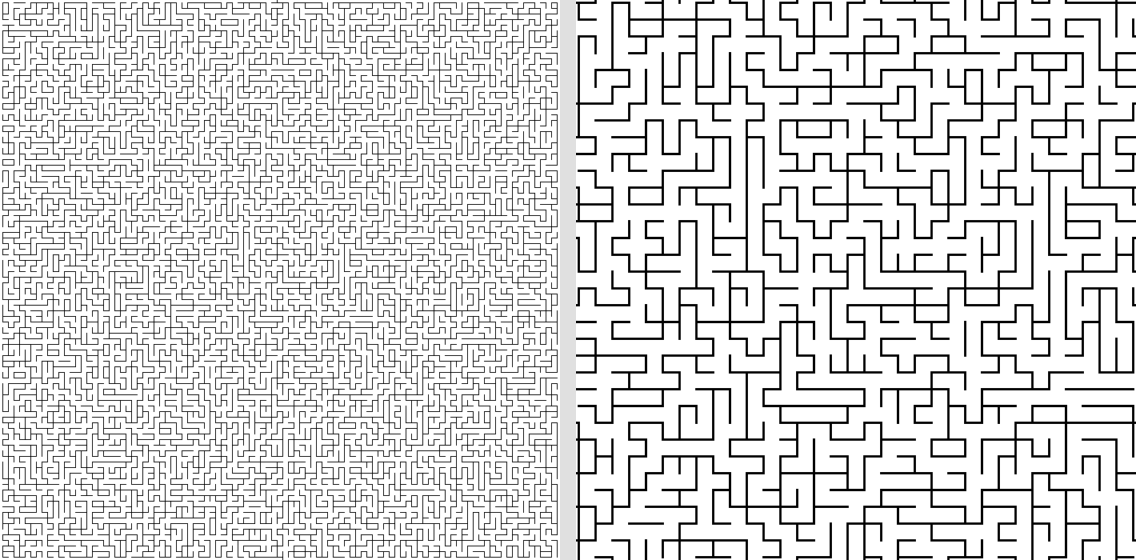
Left, the full canvas; right, a detail of the centre.
Reproduce this pattern procedurally as a WebGL 1 fragment shader.

```glsl
precision highp float;
uniform vec2 u_resolution;

const float CELLS = 100.0;        // maze nodes along each side
const float LAST = CELLS - 1.0;
const float LINE_WIDTH = 0.137;   // in cells
const float FILTER_PIXELS = 1.13; // width of the smoothing box
const vec3 PAPER = vec3(1.0);
const vec3 INK = vec3(0.0);
const vec2 RIGHT = vec2(1.0, 0.0);
const vec2 UP = vec2(0.0, 1.0);

float hash(vec2 p, float seed) {
  vec3 q = fract(vec3(p.xyx + seed * 17.3) * vec3(0.1031, 0.1030, 0.0973));
  q += dot(q, q.yzx + 33.33);
  return fract((q.x + q.y) * q.z);
}

float inside(vec2 node) {
  vec2 within = step(-0.5, node) * step(node, vec2(LAST + 0.5));
  return within.x * within.y;
}

// Direction from a border node into the grid, zero elsewhere
vec2 inward(vec2 node) {
  return step(node, vec2(0.5)) - step(vec2(LAST - 0.5), node);
}

// A straight pair has one zero component; border nodes run along the border
vec2 straightPair(vec2 node) {
  vec2 border = inward(node);
  if (dot(border, border) > 0.5) return border.yx;
  return hash(node, 1.0) < 0.5 ? RIGHT : UP;
}

// A corner pair joins one horizontal and one vertical neighbour
vec2 rawPair(vec2 node) {
  if (hash(node, 2.0) < 0.32) return straightPair(node);
  vec2 border = inward(node);
  vec2 corner = 2.0 * step(0.5, vec2(hash(node, 3.0), hash(node, 4.0))) - 1.0;
  return mix(corner, border, abs(border));
}

// Nodes on odd rows go straight rather than close a one-cell square
vec2 nodePair(vec2 node) {
  vec2 pair = rawPair(node);
  bool oddRow = mod(node.y, 2.0) > 0.5;
  bool corner = abs(pair.x * pair.y) > 0.5;
  if (oddRow && corner && distance(rawPair(node + pair), -pair) < 0.5)
    return straightPair(node);
  return pair;
}

float joins(vec2 node, vec2 dir) {
  vec2 pair = nodePair(node);
  float along = dot(pair, dir);
  bool straight = abs(pair.x * pair.y) < 0.5;
  return inside(node) * step(0.5, straight ? abs(along) : along);
}

// Links to right, left, up, down; a lone node reaches toward the centre
vec4 oddLinks(vec2 node) {
  vec4 links = vec4(joins(node + RIGHT, -RIGHT), joins(node - RIGHT, RIGHT),
                    joins(node + UP, -UP), joins(node - UP, UP));
  if (dot(links, vec4(1.0)) < 0.5) {
    vec2 side = step(node, vec2(0.5 * LAST));
    links = hash(node, 5.0) < 0.5 ? vec4(side.x, 1.0 - side.x, 0.0, 0.0)
                                  : vec4(0.0, 0.0, side.y, 1.0 - side.y);
  }
  return links;
}

vec4 evenLinks(vec2 node) {
  return vec4(oddLinks(node + RIGHT).y * inside(node + RIGHT),
              oddLinks(node - RIGHT).x * inside(node - RIGHT),
              oddLinks(node + UP).w * inside(node + UP),
              oddLinks(node - UP).z * inside(node - UP));
}

vec4 nodeLinks(vec2 node) {
  vec4 links;
  if (mod(node.x + node.y, 2.0) < 0.5) links = evenLinks(node);
  else links = oddLinks(node);
  // Entrance at the top, exit at the bottom
  float middle = floor(0.5 * CELLS);
  if (distance(node, vec2(middle - 1.0, LAST)) < 0.5) links.z = 1.0;
  if (distance(node, vec2(middle, 0.0)) < 0.5) links.w = 1.0;
  return links;
}

// Share of a smoothing box that lies in the rectangle from low to high
float boxCover(vec2 p, vec2 box, vec2 low, vec2 high) {
  vec2 size = min(p + 0.5 * box, high) - max(p - 0.5 * box, low);
  vec2 share = max(size, 0.0) / box;
  return share.x * share.y;
}

void main() {
  vec2 grid = gl_FragCoord.xy / u_resolution * CELLS;
  vec2 node = floor(grid);
  vec2 p = grid - node - 0.5;
  vec2 box = FILTER_PIXELS * CELLS / u_resolution;
  float h = 0.5 * LINE_WIDTH;

  // Disjoint arms around a central square
  vec4 arms = vec4(boxCover(p, box, vec2(h, -h), vec2(1.0, h)),
                   boxCover(p, box, vec2(-1.0, -h), vec2(-h, h)),
                   boxCover(p, box, vec2(-h, h), vec2(h, 1.0)),
                   boxCover(p, box, vec2(-h, -1.0), vec2(h, -h)));
  float cover = boxCover(p, box, vec2(-h), vec2(h)) + dot(arms, nodeLinks(node));
  gl_FragColor = vec4(mix(PAPER, INK, min(cover, 1.0)), 1.0);
}
```
